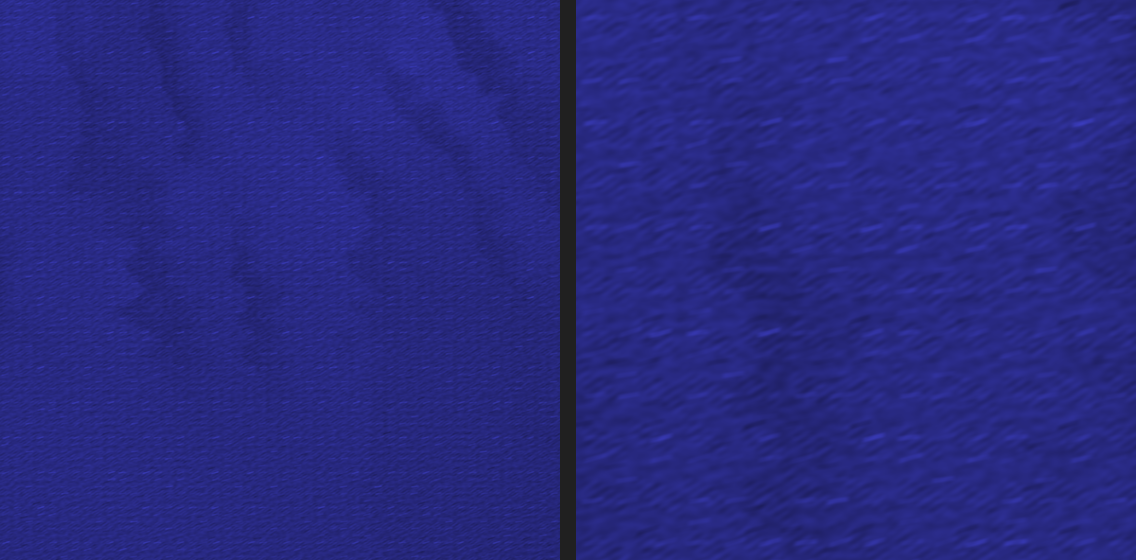
Left, the full canvas; right, a detail of the centre.
Give the GLSL for this texture, as a WebGL 2 fragment shader.

```glsl
#version 300 es
precision highp float;

#define BASE_BLUE 0.507
#define TINT vec3(0.308, 0.316, 1.0)
#define TILES 16.0
#define DASHES_PER_TILE vec2(3.0, 5.0)
#define TWILL_SLOPE 0.4
#define TWILL_DEPTH 0.025
#define GLINT_DEPTH 0.17
#define STITCH_DEPTH 0.03
#define FOLD_COUNT 4.6
#define FOLD_LEAN 0.42
#define FOLD_DEPTH 0.068
#define GRAIN_DEPTH 0.06

uniform vec2 u_resolution;
out vec4 fragColor;

float hash(vec2 p) {
    vec3 q = fract(vec3(p.xyx) * 0.1031);
    q += dot(q, q.yzx + 33.33);
    return fract((q.x + q.y) * q.z);
}

float cornerSlope(vec2 cell, vec2 offset) {
    float angle = 6.28318 * hash(cell);
    return dot(vec2(cos(angle), sin(angle)), offset);
}

float gradientNoise(vec2 p) {
    vec2 i = floor(p), f = fract(p);
    vec2 u = f * f * f * (f * (f * 6.0 - 15.0) + 10.0);
    vec2 e = vec2(1.0, 0.0);
    float low = mix(cornerSlope(i, f), cornerSlope(i + e, f - e), u.x);
    float high = mix(cornerSlope(i + e.yx, f - e.yx),
                     cornerSlope(i + 1.0, f - 1.0), u.x);
    return mix(low, high, u.y);
}

// Leaning folds: a broad lit face between dark, ragged creases
float foldShade(vec2 p) {
    float wander = 0.80 * gradientNoise(p * 2.6 + 7.0)
                 + 0.35 * gradientNoise(p * 8.0 + 21.0)
                 + 0.24 * gradientNoise(p * vec2(20.0, 26.0));
    float across = (p.x + FOLD_LEAN * p.y) * FOLD_COUNT + wander;
    float phase = fract(across);
    float face = smoothstep(0.0, 0.4, phase) * (1.0 - smoothstep(0.84, 0.96, phase));
    face *= 0.75 + 0.5 * hash(vec2(floor(across), 5.0));
    float patches = smoothstep(-0.3, 0.25, gradientNoise(p * vec2(4.4, 3.4) + 40.0));
    float reach = smoothstep(0.15, 0.6, p.y + 0.25 * gradientNoise(p * 3.0 + 60.0));
    return (face - 0.68) * reach * mix(0.3, 1.0, patches);
}

// Wide changes of light, with a dim lower right side
float broadShade(vec2 p) {
    float edge = 0.07 * gradientNoise(p * 5.0 + 80.0)
               + 0.03 * gradientNoise(p * 18.0);
    float dim = smoothstep(0.65, 0.7, p.x + edge)
              * (1.0 - smoothstep(0.42, 0.66, p.y + edge));
    float ledge = gradientNoise(vec2(p.x * 3.0, (p.y + 0.5 * p.x) * 4.5) + 115.0) + edge;
    float lit = smoothstep(-0.04, 0.06, ledge) * smoothstep(0.35, 0.75, p.y);
    return 0.035 * gradientNoise(p * 2.2 + 90.0) - 0.022 * dim
         + 0.022 * (lit - 0.25) + 0.01 * (p.y - 0.5);
}

// Slanted threads that meet again at each tile border
float twill(vec2 p) {
    float rows = TILES * DASHES_PER_TILE.y;
    float strand = rows * (p.y - TWILL_SLOPE * p.x)
                 + 0.9 * gradientNoise(p * rows * 0.5);
    return sin(6.28318 * strand);
}

// Finer, steeper strokes gathered in bundles, one or two to a tile
float stitches(vec2 p) {
    vec2 tile = p * TILES;
    float stroke = sin(6.28318 * (11.0 * tile.y - 7.0 * tile.x));
    float bundle = cos(6.28318 * (tile.x - 0.1)) * cos(6.28318 * (2.0 * tile.y + tile.x));
    return stroke * smoothstep(-0.3, 0.7, bundle + 0.8 * gradientNoise(tile * 2.0));
}

// Short glints, mostly repeated from tile to tile
float threadGlint(vec2 p, float seed) {
    vec2 grid = p * TILES * DASHES_PER_TILE + 0.37 * seed;
    vec2 cell = floor(grid);
    vec2 local = fract(grid) - 0.5;
    vec2 key = mod(cell, DASHES_PER_TILE) + seed * 17.0;
    float strength = mix(hash(key + 13.0), hash(cell + 31.0 + seed), 0.4);
    float tilt = mix(0.1, 0.6, hash(key + 57.0));
    float start = 0.16 * (hash(cell + 71.0) - 0.5);
    float height = abs(local.y - tilt * local.x);
    float dash = (1.0 - smoothstep(0.03, 0.19, height))
               * (1.0 - smoothstep(0.2, 0.42, abs(local.x - start)));
    return dash * strength * strength;
}

void main() {
    vec2 p = gl_FragCoord.xy / min(u_resolution.x, u_resolution.y);

    float blue = BASE_BLUE + FOLD_DEPTH * foldShade(p) + broadShade(p);
    blue += TWILL_DEPTH * twill(p) + STITCH_DEPTH * stitches(p);
    blue += GLINT_DEPTH * (threadGlint(p, 0.0) - 0.45 * threadGlint(p, 1.0));
    blue += GRAIN_DEPTH * gradientNoise(p * vec2(120.0, 210.0) + 3.0);

    fragColor = vec4(TINT * blue, 1.0);
}
```
